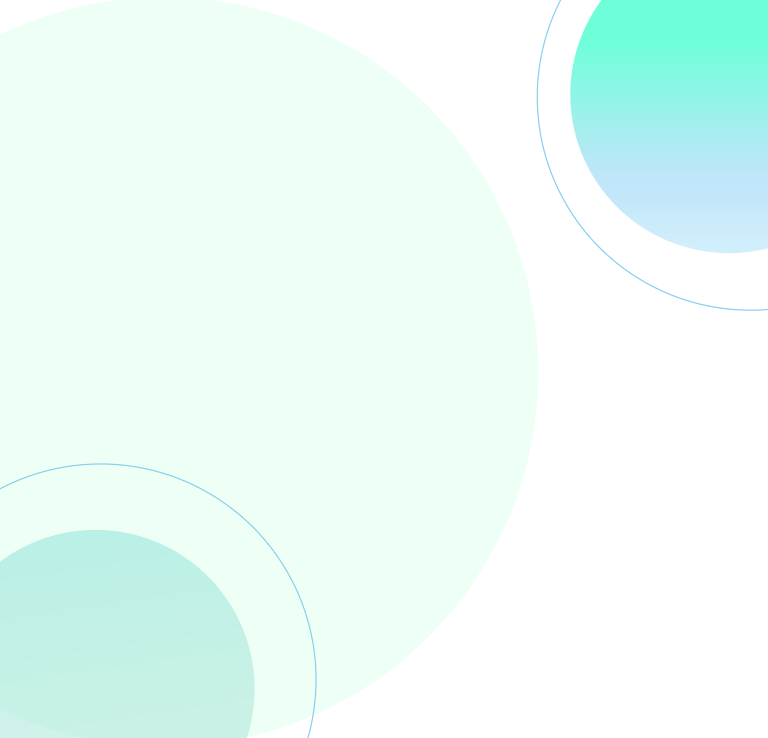
Reproduce this background procedurally as a WebGL 2 fragment shader.

```glsl
#version 300 es
precision highp float;
// Soft mint backdrop: one large pale disc, two gradient discs and two thin blue rings.

uniform vec2 u_resolution;
out vec4 outColor;

// Signed distance to a circle.
float circle(vec2 p, vec2 center, float radius) {
    return length(p - center) - radius;
}

// Antialiased coverage of the inside of a distance field.
float fill(float d) {
    return clamp(0.5 - d * u_resolution.y, 0.0, 1.0);
}

// Antialiased coverage of a thin line along the edge.
float outline(float d, float halfWidth) {
    return fill(d - halfWidth) - fill(d + halfWidth);
}

void main() {
    // Canvas height is one unit.
    vec2 p = gl_FragCoord.xy / u_resolution.y;
    vec3 color = vec3(1.0);

    // Large pale disc
    color = mix(color, vec3(0.933, 1.0, 0.961), fill(circle(p, vec2(0.2215, 0.496), 0.5078)));

    // Upper right disc: mint fading to sky blue, then paler below
    vec3 sky = mix(vec3(0.82, 0.935, 0.985), vec3(0.75, 0.9, 0.978), smoothstep(0.65, 0.765, p.y));
    vec3 mintToSky = mix(sky, vec3(0.43, 1.0, 0.85), clamp((p.y - 0.765) / 0.18, 0.0, 1.0));
    color = mix(color, mintToSky, fill(circle(p, vec2(0.9878, 0.872), 0.215)));

    // Lower left disc: translucent teal with a slightly tilted gradient
    float tilt = clamp((p.y - 0.15 * p.x) / 0.27, 0.0, 1.0);
    vec3 teal = mix(vec3(0.64, 0.89, 0.84), vec3(0.52, 0.88, 0.84), tilt);
    color = mix(color, teal, 0.5 * fill(circle(p, vec2(0.1294, 0.0664), 0.2156)));

    // Thin rings around both gradient discs
    float rings = outline(circle(p, vec2(1.0169, 0.8686), 0.2889), 0.0008)
                + outline(circle(p, vec2(0.1362, 0.0793), 0.292), 0.0008);
    color = mix(color, vec3(0.52, 0.81, 0.93), min(rings, 1.0));

    outColor = vec4(color, 1.0);
}
```
